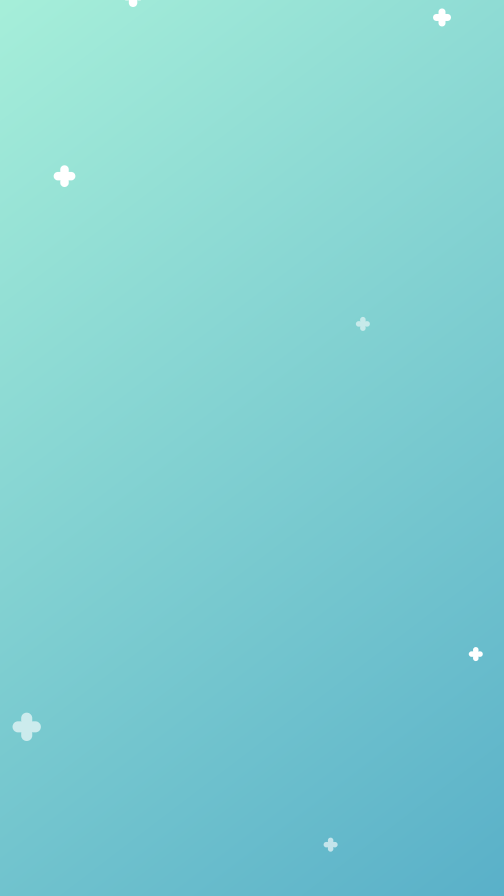
Reproduce this background procedurally as a Shadertoy shader.

```glsl
// Diagonal mint-to-blue gradient with a few scattered rounded plus sparkles.

const vec3 MINT = vec3(0.650, 0.935, 0.852);
const vec3 BLUE = vec3(0.350, 0.690, 0.786);
const vec3 SPARKLE_COLOR = vec3(1.0);
const float SIDE_WEIGHT = 0.30;  // share of the gradient that runs left to right
const float ARM_RATIO = 0.39;    // arm half-width relative to sparkle radius

// Each sparkle: x (of width), y (of height), radius (of height), opacity
const int SPARKLE_COUNT = 7;
const vec4 SPARKLES[SPARKLE_COUNT] = vec4[](
    vec4(0.877, 0.9805, 0.0100, 1.0),
    vec4(0.128, 0.8034, 0.0121, 1.0),
    vec4(0.264, 1.0043, 0.0121, 1.0),
    vec4(0.720, 0.6385, 0.0078, 0.55),
    vec4(0.944, 0.2700, 0.0078, 1.0),
    vec4(0.053, 0.1888, 0.0158, 0.62),
    vec4(0.656, 0.0573, 0.0078, 0.62)
);

// Signed distance to a plus made of two crossed capsules
float plusDistance(vec2 p, float radius) {
    float armWidth = ARM_RATIO * radius;
    p = abs(p);
    p = vec2(max(p.x, p.y), min(p.x, p.y));
    p.x = max(p.x - (radius - armWidth), 0.0);
    return length(p) - armWidth;
}

void mainImage(out vec4 fragColor, in vec2 fragCoord) {
    vec2 uv = fragCoord / iResolution.xy;
    vec2 aspect = vec2(iResolution.x / iResolution.y, 1.0);
    float pixel = 1.0 / iResolution.y;

    // Background gradient from the upper left to the lower right
    float blend = mix(1.0 - uv.y, uv.x, SIDE_WEIGHT);
    vec3 color = mix(MINT, BLUE, blend);

    // Sparkles with antialiased edges
    for (int i = 0; i < SPARKLE_COUNT; i++) {
        vec4 sparkle = SPARKLES[i];
        float d = plusDistance((uv - sparkle.xy) * aspect, sparkle.z);
        float coverage = clamp(0.5 - d / pixel, 0.0, 1.0);
        color = mix(color, SPARKLE_COLOR, coverage * sparkle.w);
    }

    fragColor = vec4(color, 1.0);
}
```
